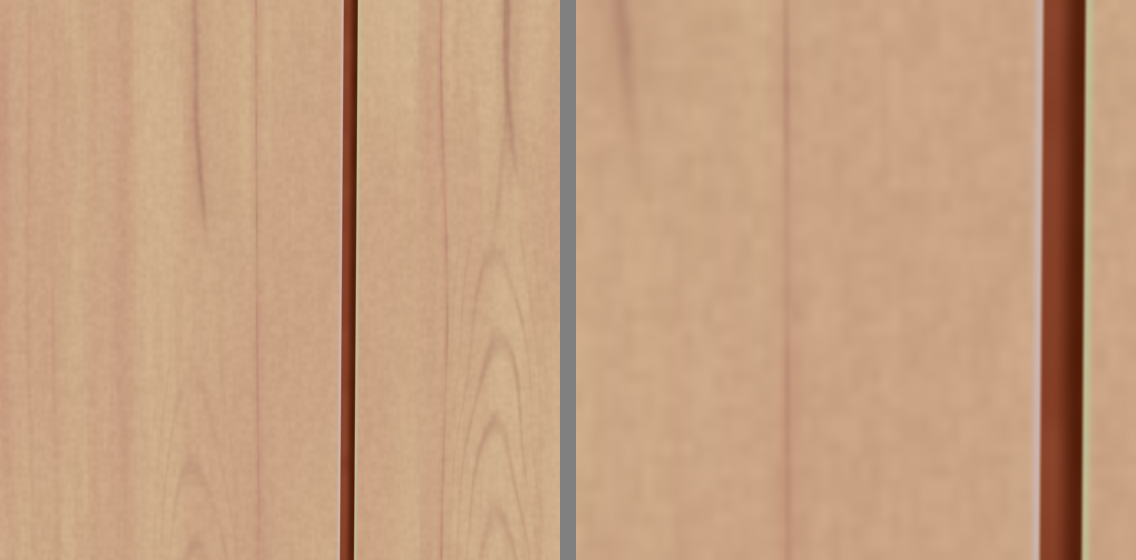
Left, the full canvas; right, a detail of the centre.
This texture is drawn by a three.js fragment shader. Its source:

```glsl
// Two pale wooden boards parted by one dark, slightly leaning vertical groove.
// Grain is stretched noise plus soft streaks; nested arches and tapering veins
// mark the heart of each board, and the groove is shaded across its width.

#define SEAM_X 0.6195       // groove centre at the bottom edge
#define SEAM_LEAN 0.007     // sideways drift of the groove over the height
#define SEAM_HALF 0.0125    // half of the groove width
#define EDGE_SOFT 0.0016    // softness of the groove edges
#define ARCH_STEEP 75.0     // steepness of the arched growth rings
#define ARCH_GAP 0.16       // height between nested arches
#define GRAIN 0.55          // strength of the straight grain
#define FIBRE 0.022         // strength of the fine fibre texture

varying vec2 vUv;

const vec3 WOOD = vec3(0.803, 0.667, 0.533);
const vec3 WOOD_LIGHT = vec3(0.822, 0.702, 0.560);
const vec3 WOOD_PINK = vec3(0.778, 0.605, 0.500);
const vec3 VEIN = vec3(0.62, 0.43, 0.36);
const vec3 GROOVE_LIT = vec3(0.53, 0.255, 0.16);
const vec3 GROOVE_DARK = vec3(0.33, 0.12, 0.04);

float hash(vec2 p) {
  vec3 q = fract(p.xyx * vec3(0.1031, 0.1030, 0.0973));
  q += dot(q, q.yzx + 33.33);
  return fract((q.x + q.y) * q.z);
}

float noise(vec2 p) {
  vec2 i = floor(p), f = fract(p);
  f = f * f * (3.0 - 2.0 * f);
  return mix(mix(hash(i), hash(i + vec2(1.0, 0.0)), f.x),
             mix(hash(i + vec2(0.0, 1.0)), hash(i + vec2(1.0, 1.0)), f.x), f.y);
}

// Straight grain, centred on zero: octaves of noise drawn out along the board.
float straightGrain(vec2 p) {
  float sum = 0.0, weight = 0.5;
  vec2 scale = vec2(14.0, 1.3);
  for (int i = 0; i < 4; i++) {
    sum += weight * (noise(p * scale + float(i) * 17.3) - 0.5);
    scale *= vec2(2.2, 1.6);
    weight *= 0.68;
  }
  return sum;
}

// Four soft vertical streaks at the given centres.
float streaks(float x, vec4 centres, vec4 widths, vec4 strengths) {
  vec4 d = (x - centres) / widths;
  return dot(exp(-d * d), strengths);
}

// Nested arches under a peak, fading out sideways and above it.
float arches(vec2 p, float centre, float peak) {
  float dx = p.x - centre + 0.012 * (noise(p * vec2(9.0, 6.0)) - 0.5);
  float phase = (p.y + ARCH_STEEP * dx * dx - peak) / ARCH_GAP;
  phase += 0.35 * (noise(p * vec2(16.0, 5.0) + 4.0) - 0.5);
  float ring = pow(0.5 + 0.5 * cos(6.28318 * phase), 5.0);
  float side = exp(-pow(dx / 0.058, 2.0));
  float below = 1.0 - smoothstep(peak - 0.05, peak + 0.07, p.y);
  return ring * side * below * (0.45 + 0.75 * noise(p * vec2(40.0, 12.0)));
}

// A smoky vein hanging from the top edge and bending near its tip.
float vein(vec2 p, float x, float tip, float bend) {
  float drop = max(tip + 0.22 - p.y, 0.0);
  float wander = 0.010 * (noise(vec2(x * 50.0, p.y * 8.0)) - 0.5);
  float d = abs(p.x - x - wander - bend * drop);
  float blotch = 0.35 + 0.75 * noise(vec2(x * 90.0, p.y * 13.0));
  float body = exp(-pow(d / 0.0055, 2.0)) + 0.35 * exp(-pow(d / 0.018, 2.0));
  return body * blotch * smoothstep(tip - 0.03, tip + 0.10, p.y);
}

vec3 woodColor(vec2 p, float board) {
  // The grain lines wander gently along the board.
  vec2 q = p;
  q.x += 0.014 * (noise(vec2(p.x * 5.0 + board * 9.0, p.y * 2.2)) - 0.5);
  float grain = straightGrain(q + board * 3.7);
  float cloud = noise(p * vec2(5.0, 3.0) + board * 8.0) - 0.5;

  float pink = 0.20 + GRAIN * grain * 1.7 + 0.25 * cloud + 0.24 * (0.55 - p.y);
  float broken = 0.55 + 0.65 * noise(q * vec2(30.0, 5.0));
  pink += broken * streaks(q.x, vec4(0.010, 0.055, 0.170, 0.224),
      vec4(0.012, 0.005, 0.010, 0.015), vec4(0.60, 0.50, 0.35, 0.50));
  pink += broken * streaks(q.x, vec4(0.100, 0.457, 0.765, 0.790),
      vec4(0.006, 0.010, 0.013, 0.006), vec4(0.40, 0.55, 0.45, 0.70));
  vec3 color = mix(WOOD, WOOD_LIGHT, clamp(-2.2 * pink + 0.35, 0.0, 1.0));
  color = mix(color, WOOD_PINK, clamp(pink, 0.0, 1.1));

  // Heart markings, softer on the left board.
  float rings = arches(p, mix(0.350, 0.887, board), mix(0.33, 0.56, board));
  color = mix(color, VEIN, rings * mix(0.20, 0.36, board));
  float smoke = vein(p, mix(0.349, 0.904, board), mix(0.56, 0.66, board), 0.10);
  smoke += board * 0.6 * vein(p, 0.906, 0.56, -0.13);
  color = mix(color, VEIN, min(0.38 * smoke, 0.55));
  float thread = exp(-pow((q.x - mix(0.457, 0.792, board)) / 0.0025, 2.0));
  color = mix(color, VEIN, 0.42 * thread * noise(p * vec2(8.0, 18.0)));

  float fibre = noise(p * vec2(170.0, 75.0)) + noise(p * vec2(90.0, 140.0)) - 1.0;
  return color + FIBRE * fibre;
}

void main() {
  float offset = vUv.x - SEAM_X - SEAM_LEAN * vUv.y;
  vec3 color = woodColor(vUv, step(0.0, offset));

  // Pale cool rim on the left of the groove, greenish rim on the right.
  float rim = exp(-pow((abs(offset) - SEAM_HALF - 0.002) / 0.003, 2.0));
  vec3 rimColor = mix(vec3(0.80, 0.73, 0.73), vec3(0.74, 0.77, 0.60), step(0.0, offset));
  color = mix(color, rimColor, 0.75 * rim);

  // Groove: lit red-brown wall on the left, deep shadow on the right.
  float across = offset / SEAM_HALF;
  vec3 groove = mix(GROOVE_LIT, GROOVE_DARK, smoothstep(-0.45, 0.75, across));
  groove += 0.03 * (noise(vUv * vec2(60.0, 35.0)) - 0.5);
  float inside = 1.0 - smoothstep(-EDGE_SOFT, EDGE_SOFT, abs(offset) - SEAM_HALF);
  gl_FragColor = vec4(mix(color, groove, inside), 1.0);
}
```
